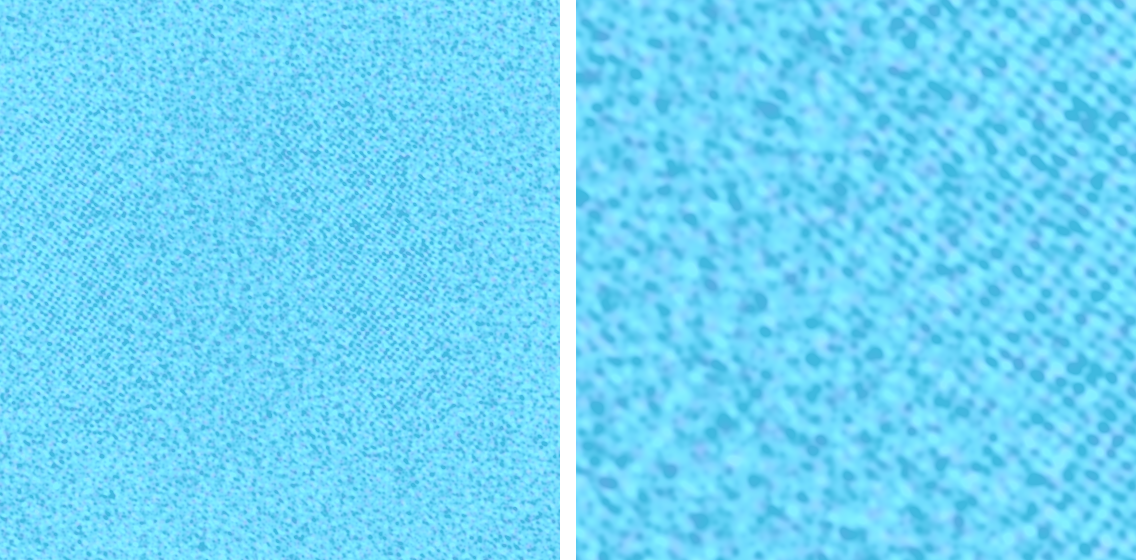
Left, the full canvas; right, a detail of the centre.
A WebGL 1 fragment shader for this texture:

```glsl
precision highp float;
// Sky blue woven cloth with fine diagonal grain and soft, uneven patches.
uniform vec2 u_resolution;

vec3 hash3(vec2 cell) {
  vec3 q = vec3(dot(cell, vec2(127.1, 311.7)),
                dot(cell, vec2(269.5, 183.3)),
                dot(cell, vec2(419.2, 371.9)));
  return fract(sin(q) * 43758.5453);
}

// Soft spots of random strength in jittered cells, centred near zero
float spots(vec2 p, float jitter) {
  vec2 base = floor(p);
  float sum = 0.0;
  for (int y = -1; y <= 1; y++) {
    for (int x = -1; x <= 1; x++) {
      vec2 cell = base + vec2(float(x), float(y));
      vec3 rnd = hash3(cell);
      vec2 d = cell + 0.5 + jitter * (rnd.xy - 0.5) - p;
      sum += (0.3 + rnd.z) * exp(-7.0 * dot(d, d));
    }
  }
  return sum - 0.36;
}

// Broad layered sines, roughly -1 to 1
float patches(vec2 p) {
  float a = sin(p.x * 7.0 + 1.6 * sin(p.y * 5.0 + 0.6));
  float b = sin(p.y * 8.0 - p.x * 3.0 + 1.3 * sin(p.x * 9.0));
  float c = sin(p.x * 17.0 + p.y * 13.0 + 2.0 * sin(p.y * 11.0));
  return 0.45 * a + 0.35 * b + 0.2 * c;
}

void main() {
  vec2 uv = gl_FragCoord.xy / u_resolution;

  // Threads slope down to the right and bend slightly
  vec2 bent = uv + 0.006 * vec2(sin(uv.y * 11.0), sin(uv.x * 9.0 + 2.0));
  vec2 thread = vec2(dot(bent, vec2(0.8, -0.6)) * 82.0,
                     dot(bent, vec2(0.6, 0.8)) * 112.0);

  // The weave is regular and strong in two patches, loose around them
  float columns = 0.5 + 0.5 * cos((uv.x - 0.13) * 11.4 + 0.8 * (uv.y - 0.55));
  float band = 1.0 - smoothstep(0.08, 0.5, abs(uv.y - 0.55));
  float weave = clamp(columns * band + 0.2 * patches(uv), 0.0, 1.0);
  float jitter = mix(0.95, 0.35, weave);

  // Dark gaps interleave with light thread tops
  float grain = spots(thread, jitter)
              - 0.7 * spots(thread + vec2(240.5, 117.5), jitter);
  grain *= mix(0.62, 1.0, weave);

  // Finer flecks and coarser mottling break up the even grain
  float fleck = spots(uv * 145.0 + 31.0, 0.85);
  float mottle = spots(uv * 50.0 + 83.0, 0.9);
  float cloud = spots(uv * 19.0 + 11.0, 0.95);

  // Shade is positive in the gaps between threads
  float shade = grain + 0.32 * fleck + 0.24 * mottle + 0.12 * cloud;
  shade += 0.06 * patches(uv * 0.8 + 2.3) - 0.03;
  shade += 0.07 * (1.0 - smoothstep(0.1, 0.55, length(uv - vec2(0.4, 0.5))));

  vec3 cloth = vec3(0.45, 0.843, 0.995);
  vec3 gap = vec3(0.27, 0.72, 0.88);
  vec3 shine = vec3(0.53, 0.93, 1.0);
  vec3 color = mix(cloth, gap, clamp(shade / 0.6, 0.0, 1.0));
  color = mix(color, shine, clamp(-shade / 0.5, 0.0, 1.0));

  // Faint drift between cyan and lavender
  float tint = spots(uv * 76.0 + 7.0, 0.9);
  color += tint * vec3(0.07, -0.03, 0.01);

  gl_FragColor = vec4(clamp(color, 0.0, 1.0), 1.0);
}
```
